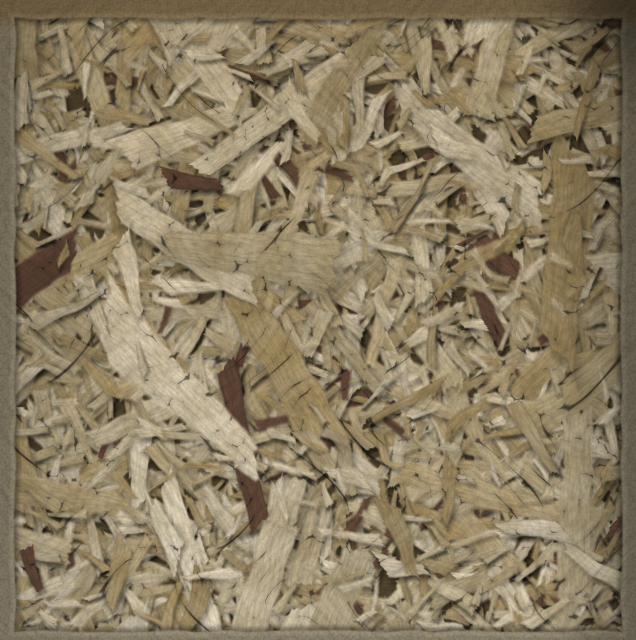
Write a Shadertoy shader that draws this texture.

```glsl
// Pressed wood-chip board: layered splinters with shadows inside a fibreboard frame.
const int LAYERS = 11;
const float CELLS[LAYERS] = float[](8., 12., 18., 24., 14., 28., 11., 20., 6., 32., 15.);
const float PRESENCE[LAYERS] = float[](1., 1., 1., .7, .7, .6, .5, .45, .6, .2, .16);

const vec3 GAP    = vec3(.27, .23, .16);
const vec3 OCHRE  = vec3(.54, .47, .33);
const vec3 TAN    = vec3(.625, .575, .465);
const vec3 PALE   = vec3(.73, .69, .61);
const vec3 BARK   = vec3(.34, .25, .20);
const vec3 FRAME  = vec3(.47, .44, .37);
const vec3 FRAME_TOP = vec3(.44, .38, .28);

const vec2 LIGHT_OFFSET = vec2(-.0022, .0046);
const float SHADOW = .58;
const float GRAIN = .24;
const float BARK_SHARE = .035;
const vec2 FRAME_LOW  = vec2(.024, .014);
const vec2 FRAME_HIGH = vec2(.977, .971);

vec4 hash4(vec2 p) {
    vec4 q = fract(p.xyxy * vec4(.1031, .1030, .0973, .1099));
    q += dot(q, q.wzxy + 33.33);
    return fract((q.xxyz + q.yzzw) * q.zywx);
}

// Cellular noise: distance to the nearest scattered point
float cellular(vec2 p) {
    vec2 id = floor(p), f = fract(p);
    float nearest = 2.;
    for (int y = -1; y <= 1; y++)
    for (int x = -1; x <= 1; x++) {
        vec2 g = vec2(x, y);
        vec2 d = g + hash4(id + g + 71.).xy - f;
        nearest = min(nearest, dot(d, d));
    }
    return sqrt(nearest);
}

// Tapered splinter with slanted, slightly ragged ends
float chipDistance(vec2 q, vec2 size, vec4 r) {
    vec2 n = q / size;
    q.x += q.y * (r.x - .5) * 2.2;
    q.x += size.y * (.12 * sin(n.y * 5. + r.y * 40.) + .06 * sin(n.y * 13. + r.z * 50.));
    q.y += size.y * (.10 * sin(n.x * 3. + r.z * 30.) + .03 * sin(n.x * 13. + r.w * 60.));
    float halfWidth = size.y * (1. - (r.w - .5) * .9 * n.x);
    vec2 d = abs(q) - vec2(size.x, halfWidth);
    return max(d.x, d.y);
}

vec3 woodColour(float tone) {
    return tone < .5 ? mix(OCHRE, TAN, tone * 2.) : mix(TAN, PALE, tone * 2. - 1.);
}

// Paint one layer of chips over the colour; keep the top chip's grain position
void paintLayer(vec2 p, int layer, float pixel, inout vec3 col, inout vec2 grainPos) {
    float cells = CELLS[layer];
    vec2 shift = vec2(.37, .61) * float(layer) + 3.;
    vec2 id = floor(p * cells + shift);
    for (int y = -1; y <= 1; y++)
    for (int x = -1; x <= 1; x++) {
        vec2 cell = id + vec2(x, y);
        vec4 r = hash4(cell + 37. * float(layer));
        vec4 s = hash4(cell + 53. * float(layer) + 211.);
        if (s.x > PRESENCE[layer]) continue;

        vec2 centre = (cell + .5 + (r.xy - .5) * .7 - shift) / cells;
        vec2 size = vec2(mix(.45, 1., r.z), mix(.09, .21, s.y)) / cells;
        float angle = 6.2832 * r.w;
        vec2 axis = vec2(cos(angle), sin(angle));
        mat2 toLocal = mat2(axis.x, -axis.y, axis.y, axis.x);
        vec2 q = toLocal * (p - centre);

        // Pressed flat: the shadow comes and goes along the chip
        float lift = r.y * (.65 + .35 * sin(q.x * 2.2 / size.x + r.x * 20.));
        float soft = .30 * size.y + .0015;
        float castDist = chipDistance(q + toLocal * LIGHT_OFFSET, size, s.zwyx);
        col *= 1. - SHADOW * lift * (1. - smoothstep(-soft, soft * 1.8, castDist));

        float d = chipDistance(q, size, s.zwyx);
        float blur = pixel * (1.2 + 2.2 * (1. - r.y));
        float mask = 1. - smoothstep(-blur, blur, d);
        if (mask <= 0.) continue;
        vec3 wood = woodColour(clamp(s.z * .9 + .10 * sin(q.x * 70. + r.x * 9.), 0., 1.));
        if (s.w < BARK_SHARE) wood = BARK;
        float slope = axis.x * q.y / size.y;
        wood *= 1. + .05 * slope + .13 * (r.x - .5);
        wood *= mix(1. - .16 * lift, 1., smoothstep(0., .004, -d));
        col = mix(col, wood, mask);
        if (mask > .5) grainPos = q + r.zw * 7. + 2.;
    }
}

void mainImage(out vec4 fragColor, in vec2 fragCoord) {
    vec2 p = fragCoord / iResolution.xy;
    float pixel = .8 / iResolution.y;

    // Chips from the deepest layer to the top one
    vec2 warp = .0015 * vec2(sin(p.y * 61. + 2. * sin(p.x * 43.)), sin(p.x * 57. + 2. * sin(p.y * 37.)));
    vec3 col = GAP;
    vec2 grainPos = p;
    for (int i = 0; i < LAYERS; i++) paintLayer(p + warp, i, pixel, col, grainPos);

    // Fibres along each chip, then soft flakes and scattered dark pits
    float fibre = .6 * cellular(grainPos * vec2(22., 170.)) + .4 * cellular(grainPos * vec2(60., 330.));
    float flake = cellular(p * 55. + 3. * sin(p.yx * 23.));
    float speck = cellular(p * 210.);
    col *= 1. + GRAIN * (.48 - fibre) + .15 * (.46 - flake) + .08 * (.46 - speck);
    col *= mix(1., .50, smoothstep(.72, .98, flake));

    // Fibreboard frame with a shaded inner edge
    vec2 edgeWave = .0015 * sin(p.yx * 47. + 2. * sin(p.yx * 19.));
    vec2 inner = min(p - FRAME_LOW, FRAME_HIGH - p) + edgeWave;
    float inside = min(inner.x, inner.y);
    col *= mix(.65, 1., smoothstep(0., .012, inside));
    vec3 frame = mix(FRAME, FRAME_TOP, smoothstep(.95, .98, p.y));
    frame *= 1. + .16 * (.46 - speck) + .12 * (.46 - flake);
    frame *= 1. + .12 * smoothstep(.007, 0., abs(inside + .004));
    col = mix(frame, col, smoothstep(-.002, .002, inside));

    // Uneven daylight: dim towards the right edge and the upper corners
    float light = mix(1.07, .97, p.y);
    light *= 1. - .22 * smoothstep(.84, 1., p.x) - .08 * smoothstep(.25, 0., p.x);
    light *= 1. - .35 * smoothstep(.22, 0., length(p - 1.));
    col *= light * mix(vec3(1.), vec3(1.01, .99, .95), p.y);
    fragColor = vec4(clamp(col, 0., 1.), 1.);
}
```
